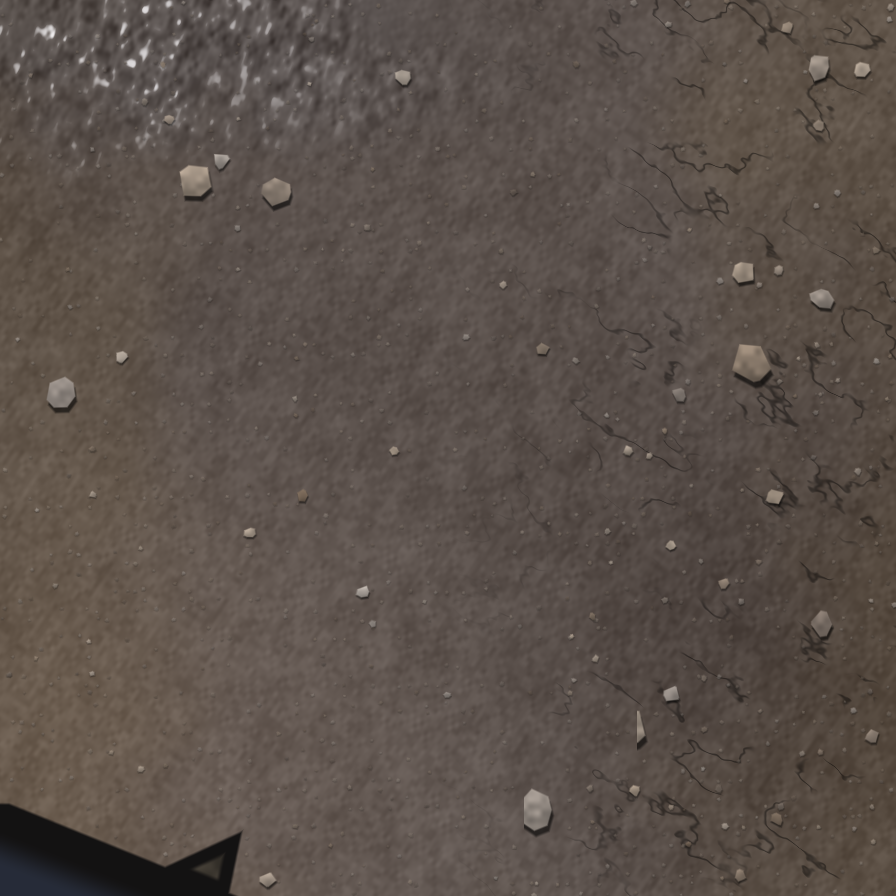
Reproduce this texture procedurally as a Shadertoy shader.

```glsl
// Damp muddy ground: layered value noise gives the soil, jittered grids
// scatter angular stones with shadows, stretched noise makes wet glints,
// and half planes cut a dark metal edge out of the lower left corner.

float hash(vec2 p) {
    return fract(sin(dot(p, vec2(127.1, 311.7))) * 43758.5453);
}

float noise(vec2 p) {
    vec2 i = floor(p), f = fract(p);
    f = f * f * (3.0 - 2.0 * f);
    return mix(mix(hash(i), hash(i + vec2(1, 0)), f.x),
               mix(hash(i + vec2(0, 1)), hash(i + vec2(1, 1)), f.x), f.y);
}

float fbm(vec2 p) {
    float sum = 0.0, amp = 0.5;
    for (int i = 0; i < 4; i++) {
        sum += amp * noise(p);
        p = mat2(1.6, 1.2, -1.2, 1.6) * p + 7.3;
        amp *= 0.5;
    }
    return sum / 0.9375;
}

// Convex polygon with uneven sides
float stoneDistance(vec2 q, float radius, vec2 seed) {
    float reach = -1.0;
    for (int i = 0; i < 7; i++) {
        float k = float(i);
        float angle = (k + 0.7 * hash(seed + k)) * 0.8976;
        float side = 0.72 + 0.35 * hash(seed - k - 3.0);
        reach = max(reach, dot(q, vec2(cos(angle), sin(angle))) / side);
    }
    return reach - radius;
}

// One stone at most per cell; sizes are fractions of the cell
void addStones(inout vec3 col, vec2 p, float scale, float chance, vec2 size, float opacity) {
    vec2 g = p * scale + scale * 0.37;
    vec2 cell = floor(g);
    vec2 jitter = vec2(hash(cell + 3.1), hash(cell + 8.7)) - 0.5;
    vec2 q = fract(g) - 0.5 - 0.5 * jitter;
    if (hash(cell + 21.3) > chance) return;

    float radius = mix(size.x, size.y, pow(hash(cell + 5.9), 1.5));
    float soft = 0.0014 * scale;
    float shadow = stoneDistance(q + radius * vec2(-0.1, 0.32), radius, cell);
    float body = stoneDistance(q, radius, cell);
    col *= 1.0 - 0.6 * opacity * smoothstep(soft * 1.5, -soft * 1.5, shadow);

    vec3 stone = mix(vec3(0.45, 0.40, 0.36), vec3(0.67, 0.63, 0.59), hash(cell + 14.2));
    stone += vec3(0.03, 0.0, -0.04) * (hash(cell + 31.0) - 0.4);
    stone *= 0.97 + 0.16 * dot(q / radius, vec2(-0.25, 0.95));
    stone *= 0.85 + 0.3 * noise(p * 130.0);
    col = mix(col, stone, opacity * smoothstep(soft, -soft, body));
}

vec3 soil(vec2 p) {
    float broad = fbm(p * 3.5 + 2.0);
    vec3 grey = vec3(0.365, 0.327, 0.308);
    vec3 brown = vec3(0.362, 0.315, 0.272);
    float side = smoothstep(0.15, 0.5, abs(p.x - 0.5) + 0.5 * (broad - 0.5));
    vec3 col = mix(grey, brown, side);

    // Paler lower left, darker lower right
    col += vec3(0.05, 0.04, 0.03) * smoothstep(0.55, 0.0, length(p - vec2(0.12, 0.15)));
    col -= 0.045 * smoothstep(0.42, 0.0, length(p - vec2(0.82, 0.25)));
    col += 0.07 * (broad - 0.5);

    // Slanting smears and fine grit
    vec2 slant = mat2(0.82, 0.57, -0.57, 0.82) * p;
    col += 0.08 * (fbm(slant * vec2(55.0, 28.0)) - 0.5);
    col += 0.065 * (noise(slant * vec2(210.0, 150.0)) - 0.5);

    // Broken dark cracks, mostly on the right
    float ridge = abs(fbm(slant * vec2(16.0, 30.0) + 4.0) - 0.5);
    float broken = smoothstep(0.52, 0.72, noise(p * 22.0));
    col *= 1.0 - 0.4 * broken * smoothstep(0.035, 0.0, ridge) * smoothstep(0.45, 0.8, p.x);
    return col;
}

void addWetGlints(inout vec3 col, vec2 p) {
    float ragged = 0.12 * (fbm(p * 12.0) - 0.5);
    float wet = smoothstep(0.80, 0.93, p.y + ragged) * smoothstep(0.75, 0.25, p.x + ragged);
    float pool = smoothstep(0.10, 0.03, length((p - vec2(0.5, 1.0)) * vec2(0.7, 1.0)) + ragged)
               + smoothstep(0.07, 0.02, length(p - vec2(0.0, 1.0)) + ragged);
    col = mix(col, vec3(0.35, 0.33, 0.33), 0.6 * wet);
    vec2 s = mat2(0.94, 0.34, -0.34, 0.94) * p;
    float ripple = 0.6 * noise(s * vec2(125.0, 65.0)) + 0.4 * noise(s * vec2(210.0, 130.0) + 9.0);
    float rough = wet * (1.0 - 0.9 * clamp(pool, 0.0, 1.0));
    col += rough * 0.32 * (ripple - 0.5);
    float bright = smoothstep(0.5, 0.0, p.x);
    col += rough * bright * vec3(0.48, 0.50, 0.52) * smoothstep(0.66, 0.88, ripple);
}

void addMetalEdge(inout vec3 col, vec2 p) {
    float bar = max(dot(p - vec2(0.01, 0.103), vec2(0.376, 0.927)), p.y - 0.103);
    vec2 tip = p - vec2(0.27, 0.072);
    float fin = max(dot(tip, vec2(-0.42, 0.908)), dot(tip, vec2(0.979, -0.204)));
    vec3 metal = mix(vec3(0.075, 0.07, 0.07), vec3(0.15, 0.17, 0.22), smoothstep(-0.03, -0.07, bar));
    vec3 inner = vec3(0.24, 0.22, 0.19) * (0.8 + 0.4 * noise(p * 90.0));
    metal = mix(metal, inner, smoothstep(-0.012, -0.018, fin) * smoothstep(0.006, 0.012, bar));
    col = mix(col, metal, smoothstep(0.002, -0.002, min(bar, fin)));
}

void mainImage(out vec4 fragColor, in vec2 fragCoord) {
    vec2 p = fragCoord / iResolution.xy;
    vec3 col = soil(p);
    addWetGlints(col, p);

    // Stones from dust to pebbles, denser toward the right
    float density = 0.5 + smoothstep(0.45, 0.85, p.x);
    addStones(col, p, 95.0, 0.13, vec2(0.12, 0.24), 0.45);
    addStones(col, p, 48.0, 0.06 * density, vec2(0.10, 0.20), 0.75);
    addStones(col, p, 19.0, 0.07 * density, vec2(0.10, 0.19), 0.95);
    addStones(col, p, 8.0, 0.16 * density, vec2(0.09, 0.18), 1.0);

    addMetalEdge(col, p);
    fragColor = vec4(clamp(col, 0.0, 1.0), 1.0);
}
```
